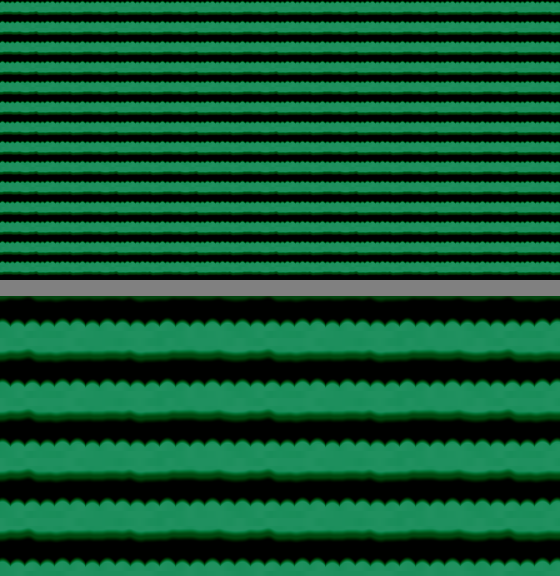
Top, the full canvas; bottom, a detail of the centre.
Reproduce this pattern procedurally as a Shadertoy shader.

```glsl
// Fuzzy green knitted stripes on black, with scalloped tops and ragged shaded undersides

float hash(vec2 p) {
    return fract(sin(dot(p, vec2(127.1, 311.7))) * 43758.5453);
}

// Smooth noise along x that wraps after the given number of cells
float wrapNoise(float x, float cells, float seed) {
    float i = floor(x);
    float a = hash(vec2(mod(i, cells), seed));
    float b = hash(vec2(mod(i + 1.0, cells), seed));
    return mix(a, b, smoothstep(0.0, 1.0, fract(x)));
}

// Black through deep green to the bluish green of the yarn
vec3 yarnColor(float t) {
    return vec3(0.12, 0.56, 0.37) * vec3(pow(t, 10.0), t, pow(t, 2.5));
}

void mainImage(out vec4 fragColor, in vec2 fragCoord) {
    vec2 uv = fragCoord / iResolution.xy;

    // 14 stripes down, 7 repeats of the ragged edge across
    float stripe = (1.0 - uv.y) * 14.0;
    float row = floor(stripe);
    float v = fract(stripe);
    float x = uv.x * 7.0;

    // Rounded loops along the top edge, 16 per repeat
    float loopX = x * 16.0;
    float loopId = mod(floor(loopX), 16.0);
    float side = 2.0 * fract(loopX) - 1.0;
    float height = hash(vec2(loopId, 3.0));
    float rowShift = 0.015 * (hash(vec2(row, 8.0)) - 0.5);
    float top = 0.015 + 0.03 * height + 0.075 * side * side + rowShift;

    // Uneven underside with two small nicks per repeat
    float rag = wrapNoise(x * 16.0, 16.0, 5.0) - 0.5;
    rag += 0.6 * (wrapNoise(x * 37.0, 37.0, 9.0) - 0.5);
    float tile = fract(x);
    float nick = exp(-pow((tile - 0.455) * 50.0, 2.0))
               + exp(-pow((tile - 0.88) * 50.0, 2.0));
    float bottom = 0.65 + 0.035 * rag - 0.03 * nick + rowShift;

    // Soft shading: a short fade on top, a longer dark ledge below
    float aa = 7.0 / iResolution.y;
    float upper = smoothstep(-aa, 0.085 + aa, v - top);
    float lit = 1.0 - smoothstep(-0.09, 0.02, v - bottom);
    float ledge = 1.0 - smoothstep(0.03, 0.13, v - bottom);
    float light = upper * mix(0.48 * ledge, 1.0, lit);

    // Faint mottling of the yarn
    float mottle = wrapNoise(x * 24.0, 24.0, 12.0 + floor(v * 8.0));
    light *= 0.98 + 0.03 * mottle;

    fragColor = vec4(yarnColor(light) + vec3(0.0, 0.005, 0.0), 1.0);
}
```
